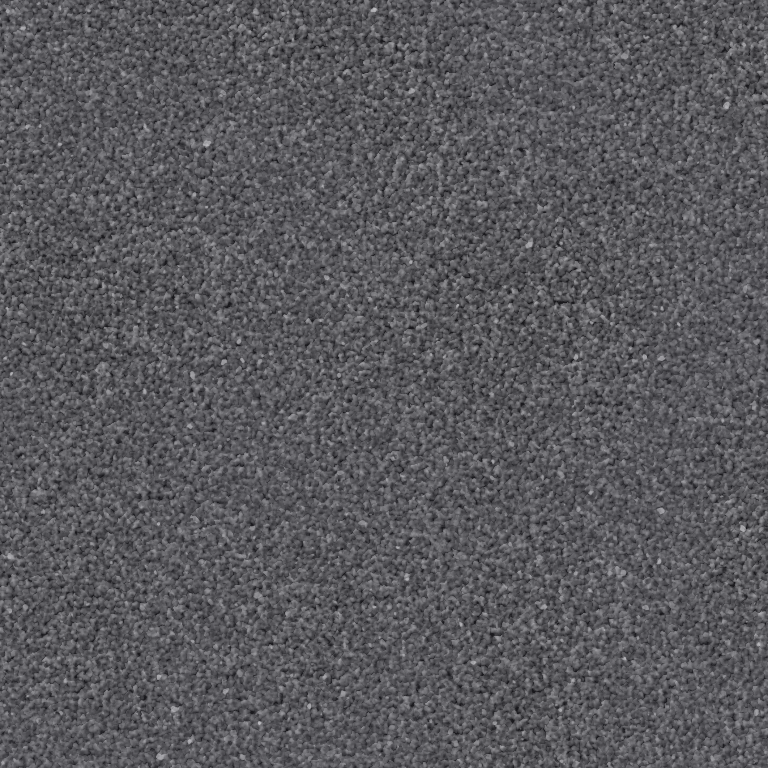
A WebGL 2 fragment shader for this texture:

```glsl
#version 300 es
precision highp float;

uniform vec2 u_resolution;
out vec4 fragColor;

#define GRAIN_DENSITY 180.0
#define CHIP_DENSITY 46.0
#define FLECK_DENSITY 92.0
#define BASE_GREY 0.364
#define TONE_CONTRAST 0.175
#define GAP_DEPTH 0.12
#define RELIEF 0.18
#define FINE_GRIT 0.12
#define PATCHES 0.010
#define LIGHT vec2(-0.32, 0.50)
#define TINT vec3(0.0, -0.002, 0.014)

// Integer hash: three values in 0..1 per lattice cell
vec3 hash3(ivec2 cell, int seed) {
    uvec3 v = uvec3(cell.x, cell.y, seed) * 1664525u + 1013904223u;
    for (int i = 0; i < 2; i++) {
        v.x += v.y * v.z;
        v.y += v.z * v.x;
        v.z += v.x * v.y;
        v ^= v >> 16u;
    }
    return vec3(v & 65535u) / 65535.0;
}

mat2 rotation(float turn) {
    float angle = 6.28319 * turn;
    return mat2(cos(angle), sin(angle), -sin(angle), cos(angle));
}

float cornerSlope(ivec2 cell, ivec2 corner, vec2 f, int seed) {
    float angle = 6.28319 * hash3(cell + corner, seed).x;
    return dot(vec2(cos(angle), sin(angle)), f - vec2(corner));
}

float gradientNoise(vec2 p, int seed) {
    ivec2 cell = ivec2(floor(p));
    vec2 f = fract(p);
    vec2 u = f * f * f * (f * (f * 6.0 - 15.0) + 10.0);
    float low = mix(cornerSlope(cell, ivec2(0, 0), f, seed),
                    cornerSlope(cell, ivec2(1, 0), f, seed), u.x);
    float high = mix(cornerSlope(cell, ivec2(0, 1), f, seed),
                     cornerSlope(cell, ivec2(1, 1), f, seed), u.x);
    return mix(low, high, u.y);
}

// Packed oblong grains: x = blended lit tone around 0, y = distance to nearest
vec2 grains(vec2 p) {
    ivec2 cell = ivec2(floor(p));
    float nearest = 4.0, toneSum = 0.0, weightSum = 0.0;
    for (int y = -1; y <= 1; y++) {
        for (int x = -1; x <= 1; x++) {
            ivec2 id = cell + ivec2(x, y);
            vec3 rnd = hash3(id, 1);
            vec2 d = p - vec2(id) - rnd.xy;
            vec2 oblong = rotation(hash3(id, 12).x) * d * vec2(0.78, 1.28);
            float dist2 = dot(oblong, oblong);
            float weight = exp(-9.0 * dist2);
            float tone = pow(rnd.z, 2.5) - 0.286;
            toneSum += weight * (tone + dot(d, LIGHT));
            weightSum += weight;
            nearest = min(nearest, dist2);
        }
    }
    return vec2(toneSum / max(weightSum, 1e-6), sqrt(nearest));
}

// Sparse pale stones: x = coverage, y = random shade
vec2 stones(vec2 p, float edge, float share, int seed) {
    ivec2 id = ivec2(floor(p));
    vec3 place = hash3(id, seed);
    vec3 kind = hash3(id, seed + 1);
    vec2 d = rotation(place.z) * (fract(p) - mix(vec2(0.3), vec2(0.7), place.xy));
    float radius = mix(0.11, 0.24, kind.y * kind.y);
    float dist = length(d * vec2(1.0, 1.35)) + 0.12 * gradientNoise(p * 5.0, 4);
    float cover = 1.0 - smoothstep(radius - edge, radius + edge, dist);
    return vec2(cover * step(kind.x, share), kind.z);
}

void main() {
    vec2 uv = gl_FragCoord.xy / u_resolution.y;
    float pixel = 1.0 / u_resolution.y;

    // Broad variation in roughness and brightness
    float broad = gradientNoise(uv * 3.5 + 0.37, 5);
    float patchy = gradientNoise(uv * 13.0, 6) + gradientNoise(uv * 42.0, 7);
    float roughness = 1.0 + 0.25 * broad + 0.12 * patchy;

    // Grain tones, dark gaps and surface relief
    vec2 warp = vec2(gradientNoise(uv * 210.0, 8), gradientNoise(uv * 210.0, 9));
    vec2 grain = grains(uv * GRAIN_DENSITY + 0.6 * warp);
    float detail = TONE_CONTRAST * grain.x
                 - GAP_DEPTH * smoothstep(0.42, 0.95, grain.y)
                 + RELIEF * gradientNoise(uv * 146.0, 10)
                 + FINE_GRIT * gradientNoise(uv * 223.0 + 0.5, 11);
    float grey = BASE_GREY + roughness * detail + PATCHES * (patchy - 0.4 * broad);

    // Small flecks and larger chips over the surface
    vec2 fleck = stones(uv * FLECK_DENSITY, FLECK_DENSITY * pixel, 0.14, 20);
    grey = mix(grey, mix(0.46, 0.64, fleck.y) + 0.4 * detail, 0.85 * fleck.x);
    vec2 chip = stones(uv * CHIP_DENSITY, CHIP_DENSITY * pixel, 0.10, 2);
    grey = mix(grey, mix(0.50, 0.72, chip.y) + 0.3 * detail, 0.85 * chip.x);

    // Cool tint, bluer in the smoother areas
    vec3 colour = vec3(max(grey, 0.10)) + TINT * (1.0 - 0.4 * broad);
    fragColor = vec4(clamp(colour, 0.0, 1.0), 1.0);
}
```
